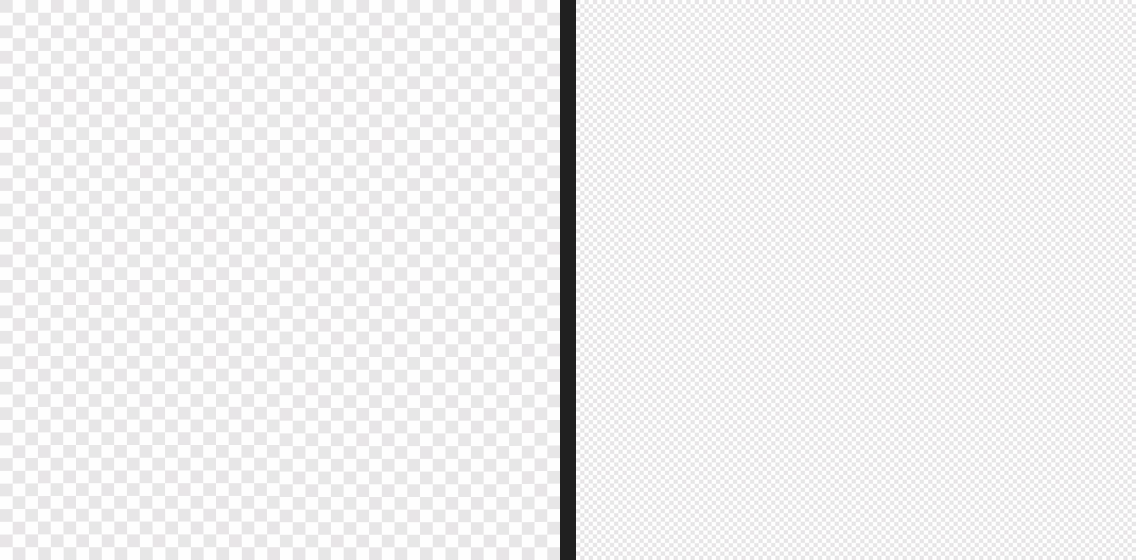
Left, the tile; right, the same tile 3 across and 3 down.
Give the GLSL for this pattern, as a WebGL 2 fragment shader.

```glsl
#version 300 es
precision highp float;

uniform vec2 u_resolution;
out vec4 fragColor;

const float CELLS = 44.0;                         // squares per side, 22 repeats
const vec3 WHITE = vec3(0.998);
const vec3 NEUTRAL_GREY = vec3(0.906);
const vec3 WARM_GREY = vec3(0.908, 0.898, 0.904);
const vec2 LOWER_LEFT_SHIFT = vec2(-0.0007, 0.0008);
const vec2 LOWER_RIGHT_SHIFT = vec2(0.0, -0.0012);
const float BORDER_FADE = 0.12;                   // shifts vanish towards the border

float hash(vec2 p) {
    vec3 q = fract(vec3(p.xyx) * 0.1031);
    q += dot(q, q.yzx + 33.33);
    return fract((q.x + q.y) * q.z);
}

// Slight misalignment of the lower quadrants, zero on the border so it wraps.
vec2 quadrantShift(vec2 uv, vec2 pixel) {
    vec2 low = clamp((0.5 - uv) / pixel + 0.5, 0.0, 1.0);
    vec2 inset = min(uv, 1.0 - uv);
    float fade = smoothstep(0.0, BORDER_FADE, min(inset.x, inset.y));
    return mix(LOWER_RIGHT_SHIFT, LOWER_LEFT_SHIFT, low.x) * low.y * fade;
}

// Square wave per axis: +1 on even cells, -1 on odd ones, soft over one pixel.
vec2 squareWave(vec2 p, vec2 pixel) {
    vec2 edgeDistance = 0.5 - abs(fract(p) - 0.5);
    vec2 parity = 1.0 - 2.0 * mod(floor(p), 2.0);
    return parity * clamp(2.0 * edgeDistance / pixel, 0.0, 1.0);
}

void main() {
    vec2 pixel = 1.0 / u_resolution;
    vec2 uv = gl_FragCoord.xy * pixel;
    vec2 grid = (uv - quadrantShift(uv, pixel)) * CELLS;

    // Checkerboard coverage
    vec2 wave = squareWave(grid, pixel * CELLS);
    float greyCover = 0.5 - 0.5 * wave.x * wave.y;

    // Faint change of tint from square to square
    float warmth = hash(mod(floor(grid), CELLS));
    vec3 grey = mix(NEUTRAL_GREY, WARM_GREY, warmth);

    fragColor = vec4(mix(WHITE, grey, greyCover), 1.0);
}
```
